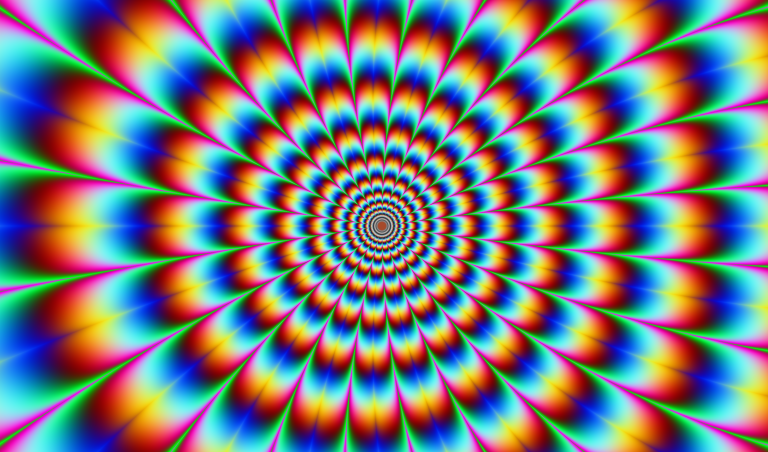
Reproduce this pattern procedurally as a Shadertoy shader.

```glsl
// Rainbow rings of scalloped petals, shrinking toward a small ember core.
// A conformal log map with a distant pole at the right spaces rings and spokes;
// each colour channel is a wave over the rings, bent by its own petal profile.

const float TAU = 6.2831853;

// Log-polar coordinates, squeezed toward the pole: x = log radius, y = angle.
vec2 warpedPolar(vec2 z) {
    vec2 pole = vec2(2.2 - z.x, z.y);
    float radius = log(max(length(z), 1e-4)) - 0.573 * log(length(pole) / 2.2);
    float angle = atan(z.y, z.x) + 0.573 * atan(pole.y, pole.x);
    return vec2(radius, angle);
}

vec3 petalRings(vec2 z, float pixel) {
    float r = length(z);
    vec2 polar = warpedPolar(z);

    // Ring phase grows inward; side runs from petal centre (0) to cusp (1).
    float phase = 0.3 - (polar.x + 0.544) / 0.357;
    float side = 2.0 * abs(fract(polar.y * 22.0 / TAU + 0.5) - 0.5);

    // Rounded petals that plunge into sharp cusps, with a fine spike along each.
    float bend = 1.0 - sqrt(max(1.0 - side, 0.0));
    float scallop = 0.14 * bend + 0.86 * pow(bend, 4.0);
    float spike = 0.11 * exp(-side * 11.0);

    // Where each channel peaks: rainbow at the centre, magenta and green at cusps.
    vec3 peaks = vec3(0.24, 0.36, 0.67) + bend * vec3(-0.08, 0.31, -0.52);
    vec3 wave = cos(TAU * (phase - peaks - scallop - spike));

    // Petals merge into plain pale rings near the middle.
    float plainWave = 0.75 * cos(TAU * (phase - 0.40));
    wave = mix(vec3(plainWave), wave, smoothstep(0.010, 0.045, r));

    // Fade rings finer than a pixel.
    float ringWidth = pixel / (0.357 * max(r, 1e-4));
    wave *= 1.0 - smoothstep(0.2, 0.7, ringWidth);
    vec3 color = clamp(0.48 + 0.47 * wave, 0.0, 1.0);

    // Ember core.
    float core = 1.0 - smoothstep(0.008, 0.008 + 1.5 * pixel, r);
    return mix(color, vec3(0.65, 0.29, 0.17), core);
}

void mainImage(out vec4 fragColor, in vec2 fragCoord) {
    float pixel = 1.0 / iResolution.y;
    vec2 center = vec2(0.4974, 0.5) * iResolution.xy;

    // Average a 3 by 3 grid of samples to smooth the thin spokes.
    vec3 sum = vec3(0.0);
    for (int i = 0; i < 9; i++) {
        vec2 offset = (vec2(i % 3, i / 3) - 1.0) / 3.0;
        sum += petalRings((fragCoord + offset - center) * pixel, pixel);
    }
    fragColor = vec4(sum / 9.0, 1.0);
}
```
